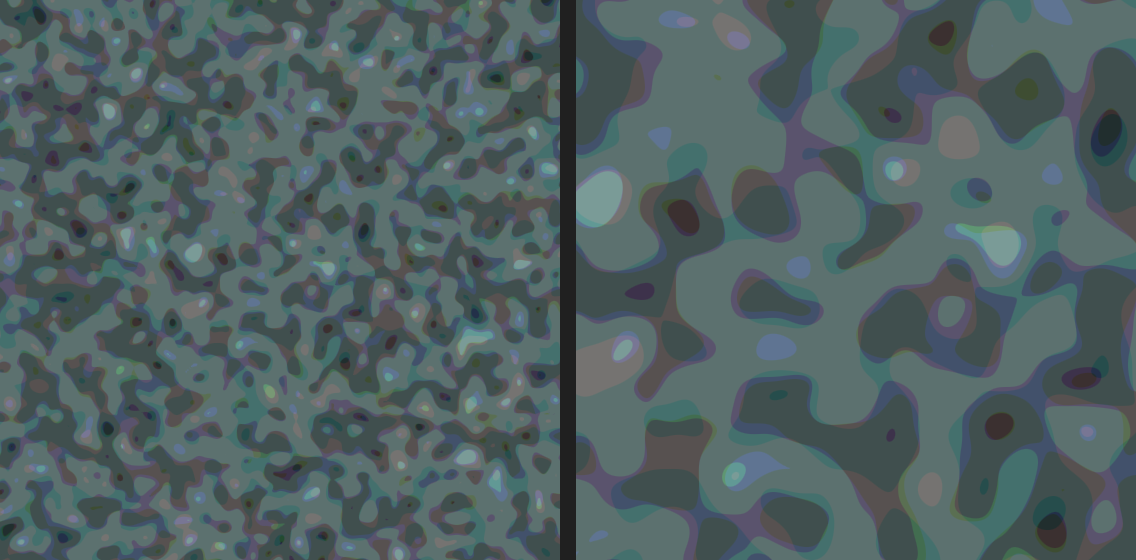
Left, the full canvas; right, a detail of the centre.
Give the GLSL for this texture, as a Shadertoy shader.

```glsl
const float CELLS = 76.0;            // noise cells per canvas height
const float KERNEL_RADIUS = 2.5;     // smoothing radius in cells
const float SATURATION = 0.8;
const float RED_LINK = 0.81;         // correlation of red with green
const float BLUE_LINK = 0.95;        // correlation of blue with green

// Tone of each channel, from deep shadow to highlight
const vec3 DEEP  = vec3(0.122, 0.184, 0.184);
const vec3 DARK  = vec3(0.240, 0.316, 0.309);
const vec3 LIGHT = vec3(0.347, 0.453, 0.440);
const vec3 GLOW  = vec3(0.460, 0.620, 0.600);

// Noise values, in standard deviations, where the tones change
const vec3 DEEP_EDGE  = vec3(-2.20, -2.00, -2.05);
const vec3 LIGHT_EDGE = vec3(-0.18, -0.06, -0.28);
const vec3 GLOW_EDGE  = vec3( 1.85,  2.15,  1.82);

// Integer hash, three independent values in -1..1
vec3 hashSigned(ivec2 cell) {
    uvec3 v = uvec3(uint(cell.x), uint(cell.y), 17u);
    v = v * 1664525u + 1013904223u;
    v.x += v.y * v.z;
    v.y += v.z * v.x;
    v.z += v.x * v.y;
    v ^= v >> 16u;
    v.x += v.y * v.z;
    v.y += v.z * v.x;
    v.z += v.x * v.y;
    return vec3(v >> 8u) / 8388608.0 - 1.0;
}

// White noise under a smooth round kernel, scaled to unit variance
vec3 blurredNoise(vec2 p) {
    vec2 center = floor(p + 0.5);
    vec3 sum = vec3(0.0);
    float power = 0.0;
    for (int y = -2; y <= 2; y++) {
        for (int x = -2; x <= 2; x++) {
            vec2 node = center + vec2(x, y);
            vec2 d = (p - node) / KERNEL_RADIUS;
            float w = max(0.0, 1.0 - dot(d, d));
            w *= w;
            w *= w;
            sum += w * hashSigned(ivec2(node));
            power += w * w;
        }
    }
    return sum * sqrt(3.0 / power);
}

// Blend two independent fields so the result keeps unit variance
float correlate(float shared, float own, float link) {
    return shared * link + own * sqrt(1.0 - link * link);
}

// Antialiased step on each channel
vec3 softStep(vec3 edge, vec3 value, vec3 width) {
    return clamp((value - edge) / width + 0.5, 0.0, 1.0);
}

void mainImage(out vec4 fragColor, in vec2 fragCoord) {
    vec2 uv = fragCoord / iResolution.y;

    // Three linked channel fields
    vec3 field = blurredNoise(uv * CELLS);
    field.r = correlate(field.g, field.r, RED_LINK);
    field.b = correlate(field.g, field.b, BLUE_LINK);

    // Posterize every channel into four tones
    vec3 width = max(fwidth(field), vec3(1e-4));
    vec3 color = mix(DEEP, DARK, softStep(DEEP_EDGE, field, width));
    color = mix(color, LIGHT, softStep(LIGHT_EDGE, field, width));
    color = mix(color, GLOW, softStep(GLOW_EDGE, field, width));

    // Mute the overlaps between channels
    float gray = dot(color, vec3(1.0 / 3.0));
    fragColor = vec4(mix(vec3(gray), color, SATURATION), 1.0);
}
```
